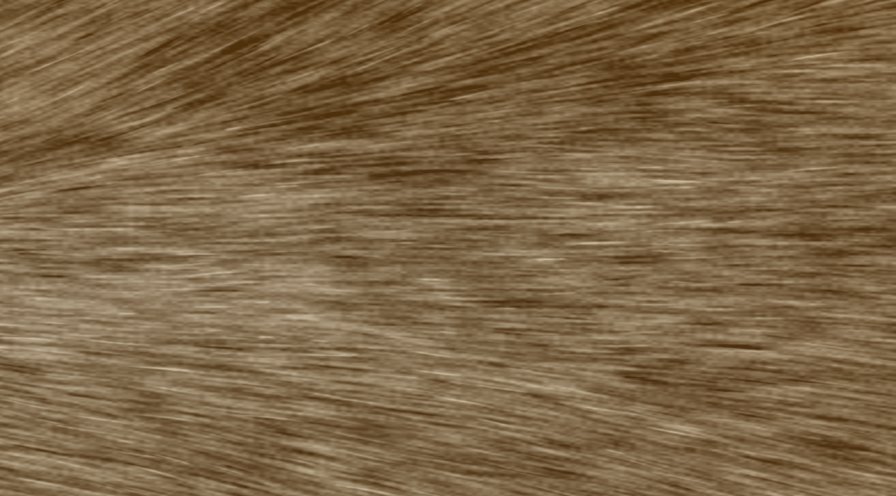
Give the GLSL for this texture, as a WebGL 1 fragment shader.

```glsl
precision highp float;
uniform vec2 u_resolution;

#define MID_COLOR vec3(0.503, 0.414, 0.294)
#define TONE_STEP vec3(0.073, 0.080, 0.083)
#define WARM_SHIFT vec3(0.010, -0.003, -0.020)
#define FINE_GRAIN 0.0056
#define COARSE_GRAIN 0.019
#define HAIR_CELL vec2(0.13, 0.016)
#define HAIR_WIDTH 0.0023
#define LIGHT_HAIRS 3.0
#define DARK_HAIRS 2.0
#define FLECKS 1.3

float hash(vec2 p) {
  vec3 q = fract(vec3(p.xyx) * 0.1031);
  q += dot(q, q.yzx + 33.33);
  return fract((q.x + q.y) * q.z);
}

float valueNoise(vec2 p) {
  vec2 cell = floor(p);
  vec2 f = fract(p);
  f = f * f * (3.0 - 2.0 * f);
  float low = mix(hash(cell), hash(cell + vec2(1.0, 0.0)), f.x);
  float high = mix(hash(cell + vec2(0.0, 1.0)), hash(cell + 1.0), f.x);
  return mix(low, high, f.y);
}

// Coat direction: rising at the upper left, level in the middle, falling below
vec2 coatDirection(vec2 p) {
  float rise = 0.45 * smoothstep(0.45, 0.85, p.y - 0.2 * p.x);
  float fall = 0.22 * (1.0 - smoothstep(0.0, 0.5, p.y));
  float wave = 0.025 * sin(7.0 * p.x + 5.0 * sin(4.0 * p.y));
  return normalize(vec2(1.0, rise - fall + wave));
}

// Noise averaged along the coat, scaled to roughly unit deviation
float streaks(vec2 p, vec2 dir, float grain, float seed) {
  float sum = 0.0;
  float total = 0.0;
  for (int i = -7; i <= 7; i++) {
    float k = float(i);
    float weight = 0.5 + 0.5 * cos(k * 0.393);
    vec2 q = p + dir * k * grain * 1.6;
    sum += weight * valueNoise(q / (grain * vec2(2.2, 1.0)) + seed);
    total += weight;
  }
  return (sum / total - 0.5) * 13.0;
}

// Tapered single hairs scattered on a jittered cell grid
float hairs(vec2 p, float seed) {
  vec2 home = floor(p / HAIR_CELL);
  float cover = 0.0;
  for (int j = -3; j <= 3; j++) {
    for (int i = -1; i <= 1; i++) {
      vec2 cell = home + vec2(float(i), float(j));
      vec2 id = cell + seed;
      vec2 jitter = vec2(hash(id), hash(id + 17.3));
      vec2 root = (cell + jitter) * HAIR_CELL;
      vec2 dir = coatDirection(root);
      dir = normalize(dir + vec2(0.0, 0.12 * (hash(id + 41.7) - 0.5)));
      vec2 d = p - root;
      float along = dot(d, dir);
      float reach = mix(0.02, 0.10, hash(id + 73.1));
      float bend = (hash(id + 29.9) - 0.5) * along * along;
      float across = (dir.x * d.y - dir.y * d.x - bend) / HAIR_WIDTH;
      float taper = 1.0 - smoothstep(0.3, 1.0, abs(along) / reach);
      float strength = pow(hash(id + 97.5), 2.6);
      cover = max(cover, strength * taper * exp(-across * across));
    }
  }
  return cover;
}

// Broad uneven shading from layered sines
float patches(vec2 p) {
  float a = sin(5.0 * p.x - 7.0 * p.y + 2.0 * sin(3.1 * p.x + 1.0));
  float b = sin(9.0 * p.x + 17.0 * p.y + 1.7 * sin(6.0 * p.y));
  float c = sin(23.0 * p.y - 4.0 * p.x + 2.0 * sin(8.0 * p.x));
  return (a + b + c) / 3.0;
}

void main() {
  vec2 p = gl_FragCoord.xy / u_resolution.y;
  vec2 dir = coatDirection(p);
  float shade = patches(p);

  // Warm brown above, paler olive through the centre and left
  float upper = smoothstep(0.45, 0.85, p.y - 0.1 * p.x);
  float pale = exp(-pow((p.y - 0.40) / 0.30, 2.0)) * (1.0 - 0.4 * p.x);
  float corner = exp(-10.0 * dot(p - vec2(0.0, 1.0), p - vec2(0.0, 1.0)));

  // Dense undercoat with short broken flecks
  float tone = 0.62 * streaks(p, dir, FINE_GRAIN, 11.0);
  tone += 0.33 * streaks(p, dir, COARSE_GRAIN, 53.0);
  tone += FLECKS * (valueNoise(p / vec2(0.011, 0.0046) + 91.0) - 0.5);
  tone += 0.40 * shade + 0.90 * pale - 0.60 * upper + 0.7 * corner - 0.30;

  // Dark gaps and bright guard hairs
  tone -= DARK_HAIRS * hairs(p, 200.0) * (0.8 - 0.3 * shade);
  tone += LIGHT_HAIRS * hairs(p + 0.013, 500.0) * (0.75 + 0.3 * shade);

  float warmth = 0.9 * upper + 0.35 * smoothstep(0.9, 1.8, p.x) - 0.3 * pale;
  vec3 color = MID_COLOR + TONE_STEP * clamp(tone, -2.8, 3.8);
  gl_FragColor = vec4(color + WARM_SHIFT * warmth, 1.0);
}
```
